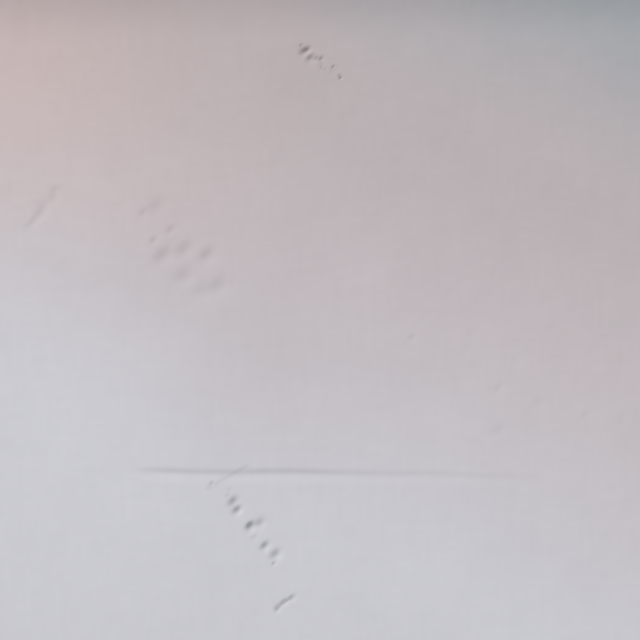
Write a three.js fragment shader that draws this texture.

```glsl
// Pale painted plaster wall with a soft diagonal tint, a faint crease and small scuffs.
varying vec2 vUv;

const vec3 COOL_WHITE = vec3(0.785, 0.785, 0.810);
const vec3 ROSE_GREY = vec3(0.760, 0.730, 0.745);
const vec3 DUSK_ROSE = vec3(0.720, 0.690, 0.700);
const vec3 CORNER_BLUE = vec3(0.635, 0.655, 0.670);
const vec3 WARM_BLUSH = vec3(0.030, 0.000, -0.015);
const float TINT_SLOPE = 0.42;
const float CLOUD_AMOUNT = 0.014;
const float GRAIN_AMOUNT = 0.009;
const float RELIEF_AMOUNT = 0.010;
const float CREASE_HEIGHT = 0.262;
const float CREASE_DEPTH = 0.050;
const int SPECKS = 14;

float hash(vec2 p) {
  return fract(sin(dot(p, vec2(127.1, 311.7))) * 43758.5453);
}

float noise(vec2 p) {
  vec2 cell = floor(p);
  vec2 f = fract(p);
  f = f * f * (3.0 - 2.0 * f);
  return mix(mix(hash(cell), hash(cell + vec2(1.0, 0.0)), f.x),
             mix(hash(cell + vec2(0.0, 1.0)), hash(cell + vec2(1.0, 1.0)), f.x), f.y);
}

float fbm(vec2 p) {
  float sum = 0.0;
  float gain = 0.5;
  for (int i = 0; i < 4; i++) {
    sum += gain * noise(p);
    p = p * 2.03 + 17.3;
    gain *= 0.5;
  }
  return sum / 0.9375;
}

float segmentDistance(vec2 p, vec2 a, vec2 b) {
  vec2 ab = b - a;
  return length(p - a - ab * clamp(dot(p - a, ab) / dot(ab, ab), 0.0, 1.0));
}

// Soft slanted dents scattered along a line, each with a lit rim.
float scuff(vec2 p, vec2 a, vec2 b, float spread, float size, float seed) {
  float dents = 0.0;
  for (int i = 0; i < SPECKS; i++) {
    float k = float(i);
    vec2 jitter = vec2(hash(vec2(k, seed)), hash(vec2(seed, k + 5.0))) - 0.5;
    vec2 d = p - mix(a, b, (k + 0.5) / float(SPECKS)) - jitter * spread;
    vec2 q = vec2(d.x + d.y, d.y - d.x) * 0.7071;
    float radius = size * (0.5 + 0.8 * hash(vec2(k + 9.0, seed)));
    float weight = 0.15 + 0.85 * pow(hash(vec2(k + 3.0, seed + 2.0)), 2.0);
    vec2 shape = vec2(1.8, 1.0) * radius;
    vec2 rim = q + vec2(0.0, 2.0 * radius);
    dents += weight * exp(-dot(q / shape, q / shape));
    dents -= 0.25 * weight * exp(-dot(rim / shape, rim / shape));
  }
  return min(dents, 1.2);
}

// Broad colour drift from the cool lower left to the dusky upper right.
vec3 wallTint(vec2 p) {
  float drift = p.y + TINT_SLOPE * p.x + 0.16 * (fbm(p * 3.0 + 4.0) - 0.5);
  vec3 tint = mix(COOL_WHITE, ROSE_GREY, smoothstep(0.34, 0.82, drift));
  tint = mix(tint, DUSK_ROSE, smoothstep(0.74, 1.12, drift));
  tint = mix(tint, CORNER_BLUE, smoothstep(1.14, 1.48, drift));
  tint += WARM_BLUSH * exp(-dot((p - vec2(0.0, 0.9)) * vec2(2.6, 4.0), (p - vec2(0.0, 0.9)) * vec2(2.6, 4.0)));
  tint -= 0.055 * smoothstep(0.93, 1.04, p.y);
  tint += 0.012 * (1.0 - smoothstep(0.0, 0.5, length(p - vec2(0.0, 0.35))));
  return tint;
}

// Mottling, faint crossed brush grain and shallow relief lit from the upper left.
float plaster(vec2 p) {
  float cloud = fbm(p * 9.0) - 0.5;
  float grain = noise(p * vec2(130.0, 30.0)) + noise(p * vec2(34.0, 120.0)) - 1.0;
  vec2 reliefStep = vec2(0.005, -0.005);
  float relief = fbm(p * 38.0 + reliefStep * 38.0) - fbm(p * 38.0);
  return CLOUD_AMOUNT * cloud + GRAIN_AMOUNT * 0.6 * grain + RELIEF_AMOUNT * relief;
}

// Horizontal crease that fades at both ends, with a short branch.
float crease(vec2 p) {
  float sag = 0.006 * (noise(vec2(p.x * 9.0, 2.0)) - 0.5) - 0.008 * (p.x - 0.4);
  float d = p.y - CREASE_HEIGHT - sag;
  float reach = smoothstep(0.18, 0.27, p.x) * (1.0 - smoothstep(0.45, 0.92, p.x));
  float line = exp(-d * d / 0.000024) - 0.35 * exp(-pow(d + 0.012, 2.0) / 0.00006);
  float branch = segmentDistance(p, vec2(0.325, 0.238), vec2(0.385, 0.272));
  return line * reach * (0.5 + 0.6 * noise(p * 22.0)) + 0.6 * exp(-branch * branch / 0.000012);
}

void main() {
  vec2 p = vUv;
  vec3 color = wallTint(p) + plaster(p);
  color -= CREASE_DEPTH * crease(p);

  // Scuffed trails, from strong to barely visible.
  color -= 0.17 * scuff(p, vec2(0.340, 0.248), vec2(0.435, 0.125), 0.030, 0.0042, 3.0);
  color -= 0.17 * scuff(p, vec2(0.466, 0.927), vec2(0.532, 0.880), 0.010, 0.0034, 8.0);
  color -= 0.09 * scuff(p, vec2(0.430, 0.050), vec2(0.458, 0.070), 0.006, 0.0030, 13.0);
  color -= 0.05 * scuff(p, vec2(0.230, 0.660), vec2(0.335, 0.550), 0.060, 0.0075, 21.0);
  color -= 0.03 * scuff(p, vec2(0.040, 0.640), vec2(0.090, 0.710), 0.012, 0.0050, 27.0);
  color -= 0.03 * scuff(p, vec2(0.660, 0.400), vec2(0.990, 0.420), 0.160, 0.0060, 34.0);

  gl_FragColor = vec4(color, 1.0);
}
```
